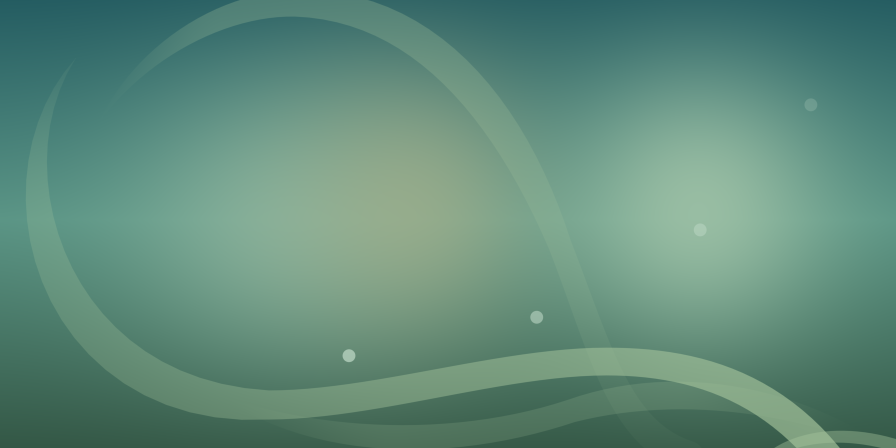
Give the GLSL for this background, as a Shadertoy shader.

```glsl
// Soft teal backdrop with blurred glows, sweeping translucent ribbons and small dots.
// Coordinates are in canvas heights; the third part of a curve point is its half width.

const vec3 TOP_TEAL    = vec3(0.14, 0.36, 0.38);
const vec3 MIDDLE_TEAL = vec3(0.35, 0.58, 0.52);
const vec3 BOTTOM_MOSS = vec3(0.20, 0.34, 0.27);
const vec3 MINT_GLOW   = vec3(0.58, 0.73, 0.64);
const vec3 SAND_GLOW   = vec3(0.68, 0.70, 0.54);
const vec3 LEAF_GLOW   = vec3(0.64, 0.77, 0.66);
const vec3 RIBBON_TINT = vec3(0.66, 0.78, 0.62);
const vec3 DOT_TINT    = vec3(0.76, 0.86, 0.79);
const float HORIZON = 0.51;
const float DOT_RADIUS = 0.0143;
const int STEPS = 24;

vec3 bezier(vec3 a, vec3 b, vec3 c, vec3 d, float t) {
    float s = 1.0 - t;
    return s * s * s * a + 3.0 * s * t * (s * b + t * c) + t * t * t * d;
}

// Signed distance to a segment whose half width varies along its length
float taperedSegment(vec2 p, vec3 a, vec3 b) {
    vec2 ab = b.xy - a.xy;
    float t = clamp(dot(p - a.xy, ab) / dot(ab, ab), 0.0, 1.0);
    return length(p - a.xy - ab * t) - mix(a.z, b.z, t);
}

float stroke(vec2 p, vec3 a, vec3 b, vec3 c, vec3 d) {
    float nearest = 10.0;
    vec3 previous = a;
    for (int i = 1; i <= STEPS; i++) {
        vec3 next = bezier(a, b, c, d, float(i) / float(STEPS));
        nearest = min(nearest, taperedSegment(p, previous, next));
        previous = next;
    }
    return nearest;
}

float coverage(float signedDistance, float pixel) {
    return 1.0 - smoothstep(-0.7 * pixel, 0.7 * pixel, signedDistance);
}

float glow(vec2 p, vec2 center, vec2 radius) {
    vec2 q = (p - center) / radius;
    return exp(-0.5 * dot(q, q));
}

vec3 backdrop(vec2 p) {
    vec3 color = p.y > HORIZON
        ? mix(MIDDLE_TEAL, TOP_TEAL, (p.y - HORIZON) / (1.0 - HORIZON))
        : mix(BOTTOM_MOSS, MIDDLE_TEAL, p.y / HORIZON);
    color = mix(color, MINT_GLOW, 0.70 * glow(p, vec2(0.63, 0.51), vec2(0.25, 0.23)));
    color = mix(color, SAND_GLOW, 0.62 * glow(p, vec2(0.93, 0.55), vec2(0.20, 0.22)));
    return mix(color, LEAF_GLOW, 0.85 * glow(p, vec2(1.56, 0.54), vec2(0.21, 0.22)));
}

// Large arch that falls away to the lower right
float archRibbon(vec2 p) {
    vec3 crest = vec3(0.659, 0.992, 0.029), fall = vec3(1.25, 0.453, 0.026);
    float rise = stroke(p, vec3(0.221, 0.727, 0.0), vec3(0.313, 0.883, 0.018),
                        vec3(0.495, 0.992, 0.026), crest);
    float slope = stroke(p, crest, vec3(0.938, 0.992, 0.039), vec3(1.133, 0.766, 0.042), fall);
    float tail = stroke(p, fall, vec3(1.341, 0.219, 0.026), vec3(1.38, 0.036, 0.03),
                        vec3(1.536, -0.02, 0.036));
    return min(rise, min(slope, tail));
}

// Main sweep: down the left side, then a wave to the right
float sweepRibbon(vec2 p) {
    vec3 trough = vec3(0.599, 0.096, 0.0325), crest = vec3(1.354, 0.193, 0.031);
    float hook = stroke(p, vec3(0.169, 0.87, 0.0), vec3(-0.031, 0.609, 0.028),
                        vec3(0.117, 0.096, 0.06), trough);
    float wave = stroke(p, trough, vec3(0.833, 0.096, 0.032), vec3(1.12, 0.193, 0.031), crest);
    float tail = stroke(p, crest, vec3(1.536, 0.193, 0.031), vec3(1.719, 0.146, 0.036),
                        vec3(1.862, -0.042, 0.036));
    return min(hook, min(wave, tail));
}

// Faint wave beneath the main sweep
float lowerRibbon(vec2 p) {
    vec3 joint = vec3(1.276, 0.083, 0.026);
    float left = stroke(p, vec3(0.521, 0.102, 0.005), vec3(0.755, -0.003, 0.036),
                        vec3(1.042, 0.005, 0.026), joint);
    float right = stroke(p, joint, vec3(1.484, 0.146, 0.036), vec3(1.719, 0.12, 0.031),
                         vec3(1.927, 0.023, 0.01));
    return min(left, right);
}

float cornerRibbon(vec2 p) {
    return stroke(p, vec3(1.719, -0.016, 0.008), vec3(1.797, 0.036, 0.014),
                  vec3(1.927, 0.042, 0.014), vec3(2.057, -0.016, 0.014));
}

void mainImage(out vec4 fragColor, in vec2 fragCoord) {
    vec2 p = fragCoord / iResolution.y;
    float pixel = 1.0 / iResolution.y;
    vec3 color = backdrop(p);

    // Ribbons, fainter toward their ends
    float archAlpha = mix(0.04, 0.28, p.y) * smoothstep(0.2, 0.5, p.x);
    float sweepAlpha = mix(0.2, 0.65, p.x / 1.8) * (1.0 - 0.7 * smoothstep(0.55, 0.9, p.y));
    float lowerAlpha = 0.18 * smoothstep(0.5, 0.9, p.x) * (1.0 - smoothstep(1.5, 1.95, p.x));
    color = mix(color, RIBBON_TINT, archAlpha * coverage(archRibbon(p), pixel));
    color = mix(color, RIBBON_TINT, lowerAlpha * coverage(lowerRibbon(p), pixel));
    color = mix(color, RIBBON_TINT, sweepAlpha * coverage(sweepRibbon(p), pixel));
    color = mix(color, RIBBON_TINT, 0.4 * coverage(cornerRibbon(p), pixel));

    // Dots along a rising curve; the third part is opacity
    for (int i = 0; i < 4; i++) {
        vec3 dotSpot = bezier(vec3(0.779, 0.206, 0.7), vec3(1.204, 0.229, 0.5),
                              vec3(1.643, 0.453, 0.55), vec3(1.81, 0.766, 0.22), float(i) / 3.0);
        float disc = coverage(length(p - dotSpot.xy) - DOT_RADIUS, pixel);
        color = mix(color, DOT_TINT, dotSpot.z * disc);
    }
    fragColor = vec4(color, 1.0);
}
```
